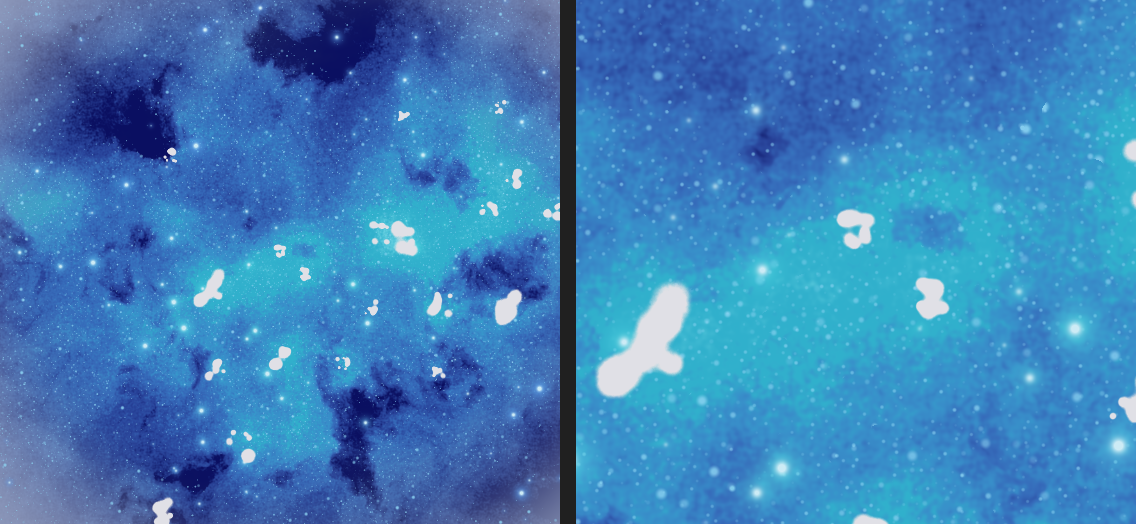
Left: the whole. Right: its middle third, enlarged.
Write a Shadertoy shader that draws this texture.

```glsl
// Draws a deep blue star field with a teal nebula, dark dust and white star clusters.

vec2 hash2(vec2 p) {
    vec3 q = fract(p.xyx * vec3(0.1031, 0.1030, 0.0973));
    q += dot(q, q.yzx + 33.33);
    return fract((q.xx + q.yz) * q.zy);
}

float gradientDot(vec2 corner, vec2 offset) {
    return dot(2.0 * hash2(corner) - 1.0, offset);
}

float gradientNoise(vec2 p) {
    vec2 i = floor(p), f = p - i;
    vec2 u = f * f * f * (f * (f * 6.0 - 15.0) + 10.0), e = vec2(1, 0);
    return mix(mix(gradientDot(i, f), gradientDot(i + e, f - e), u.x),
               mix(gradientDot(i + e.yx, f - e.yx), gradientDot(i + 1.0, f - 1.0), u.x), u.y);
}

float fbm(vec2 p) {
    float sum = 0.0, gain = 1.0;
    for (int i = 0; i < 6; i++) {
        sum += gain * gradientNoise(p);
        p = mat2(1.6, 1.2, -1.2, 1.6) * p + 17.3;
        gain *= 0.58;
    }
    return sum;
}

float puff(vec2 p, vec2 centre, vec2 radius) {
    vec2 d = (p - centre) / radius;
    return exp(-dot(d, d));
}

// Broad light of the nebula, running from lower left to upper right
float nebula(vec2 p) {
    float g = puff(p, vec2(0.84, 0.60), vec2(0.27, 0.23))
            + puff(p, vec2(0.47, 0.41), vec2(0.33, 0.22))
            + 0.6 * puff(p, vec2(0.0, 0.60), vec2(0.13, 0.14))
            + 0.5 * puff(p, vec2(0.54, 0.15), vec2(0.13, 0.13));
    return min(g, 1.1);
}

vec3 palette(float t) {
    vec3 c = mix(vec3(0.04, 0.06, 0.38), vec3(0.16, 0.27, 0.61), smoothstep(-0.1, 0.25, t));
    c = mix(c, vec3(0.21, 0.42, 0.73), smoothstep(0.2, 0.5, t));
    c = mix(c, vec3(0.22, 0.56, 0.79), smoothstep(0.45, 0.75, t));
    c = mix(c, vec3(0.19, 0.69, 0.80), smoothstep(0.7, 0.98, t));
    return mix(c, vec3(0.50, 0.88, 0.92), smoothstep(1.0, 1.6, t));
}

// One layer of small round stars, at most one per cell
float smallStars(vec2 p, float cells, float share) {
    vec2 q = mat2(0.8, 0.6, -0.6, 0.8) * p * cells + cells;
    vec2 id = floor(q), kind = hash2(id + 71.0);
    float d = length(q - id - 0.3 - 0.4 * hash2(id));
    float radius = 0.18 + 0.12 * kind.y;
    return step(kind.x, share) * (0.2 + 0.8 * kind.y * kind.y)
         * (1.0 - smoothstep(0.2 * radius, radius, d));
}

// Brighter stars: x is the core, y the halo
vec2 haloStars(vec2 p, float cells) {
    vec2 sum = vec2(0), home = floor(p * cells);
    for (int k = 0; k < 9; k++) {
        vec2 id = home + vec2(k % 3, k / 3) - 1.0;
        vec2 kind = hash2(id + 131.0);
        vec2 centre = (id + hash2(id + 5.0)) / cells;
        float size = 0.3 + 0.7 * kind.y * kind.y;
        float d = length(p - centre);
        float lit = step(kind.x, 0.18 + 0.25 * nebula(centre));
        sum += lit * size * vec2(exp(-pow(d / (0.0048 * size), 2.0)) * 1.6,
                                 exp(-pow(d / (0.016 * size), 2.0)));
    }
    return sum;
}

// Irregular white clusters of merging discs: x is the body, y the halo
vec2 clusters(vec2 p) {
    vec2 sum = vec2(0), home = floor(p * 8.0);
    for (int k = 0; k < 9; k++) {
        vec2 id = home + vec2(k % 3, k / 3) - 1.0;
        vec2 kind = hash2(id + 211.0);
        vec2 centre = (id + 0.15 + 0.7 * hash2(id + 43.0)) / 8.0;
        if (kind.x > 0.62 * nebula(centre)) continue;
        float size = 0.35 + 0.75 * kind.y * kind.y;
        sum.y += size * puff(p, centre, vec2(0.028 + 0.03 * size));
        for (int j = 0; j < 7; j++) {
            vec2 h = hash2(id * 9.0 + float(j) * 13.0 + 3.0);
            vec2 spot = centre + (h - 0.5) * 0.06 * size;
            sum.x += puff(p, spot, vec2(size * (0.005 + 0.012 * fract(h.x * 7.0 + h.y * 5.0))));
        }
    }
    return sum;
}

void mainImage(out vec4 fragColor, in vec2 fragCoord) {
    vec2 p = fragCoord / iResolution.y;
    vec2 uv = fragCoord / iResolution.xy;

    // Clouds and dust
    vec2 warped = p + 0.06 * vec2(fbm(p * 4.0 + 3.0), fbm(p * 4.0 + 29.0));
    float glow = nebula(warped);
    float cloud = fbm(warped * 3.6 + 11.0);
    float dust = smoothstep(0.12, 0.52, fbm(warped * 5.0 + 47.0) + 0.25 * gradientNoise(p * 2.6 + 8.0));
    vec2 cluster = clusters(p);
    vec2 star = haloStars(p, 21.0);
    float light = 0.27 + 0.52 * glow + 0.62 * cloud - 0.6 * dust + 0.4 * cluster.y;
    light += 0.14 * gradientNoise(p * 110.0) + 0.16 * gradientNoise(p * 230.0);
    vec3 col = palette(light);

    // Grey haze towards the rim, pale in the corners
    float rim = length((p - vec2(0.57, 0.5)) / vec2(0.66, 0.54));
    float haze = smoothstep(0.62, 1.15, rim + 0.25 * cloud) * (1.0 - 0.55 * glow);
    vec3 grey = mix(vec3(0.17, 0.21, 0.40), vec3(0.40, 0.48, 0.72), clamp(light * 1.4, 0.0, 1.0));
    col = mix(col, grey, 0.72 * haze);
    float corner = length((uv - vec2(0.54, 0.5)) * 2.0);
    col = mix(col, vec3(0.62, 0.66, 0.77), 0.8 * smoothstep(0.95, 1.5, corner));

    // Stars from faint to bright
    float density = clamp(0.22 + 0.25 * glow + 0.5 * cloud - 0.15 * dust, 0.05, 0.7);
    float faint = 0.65 * smallStars(p, 165.0, density)
                + 0.75 * smallStars(p + 2.7, 105.0, density * 0.6)
                + 0.9 * smallStars(p + 5.1, 62.0, density * 0.35);
    col = mix(col, vec3(0.55, 0.83, 0.95), min(faint, 0.9));
    col = mix(col, mix(vec3(0.36, 0.62, 0.93), vec3(0.30, 0.84, 0.88), glow), min(0.75 * star.y, 0.8));
    col = mix(col, vec3(0.80, 0.92, 0.96), min(star.x, 1.0));

    // White cluster bodies with ragged edges
    float body = cluster.x + 0.35 * cluster.x * fbm(p * 60.0);
    col = mix(col, vec3(0.88, 0.88, 0.90), smoothstep(0.35, 0.75, body));

    fragColor = vec4(col, 1.0);
}
```
